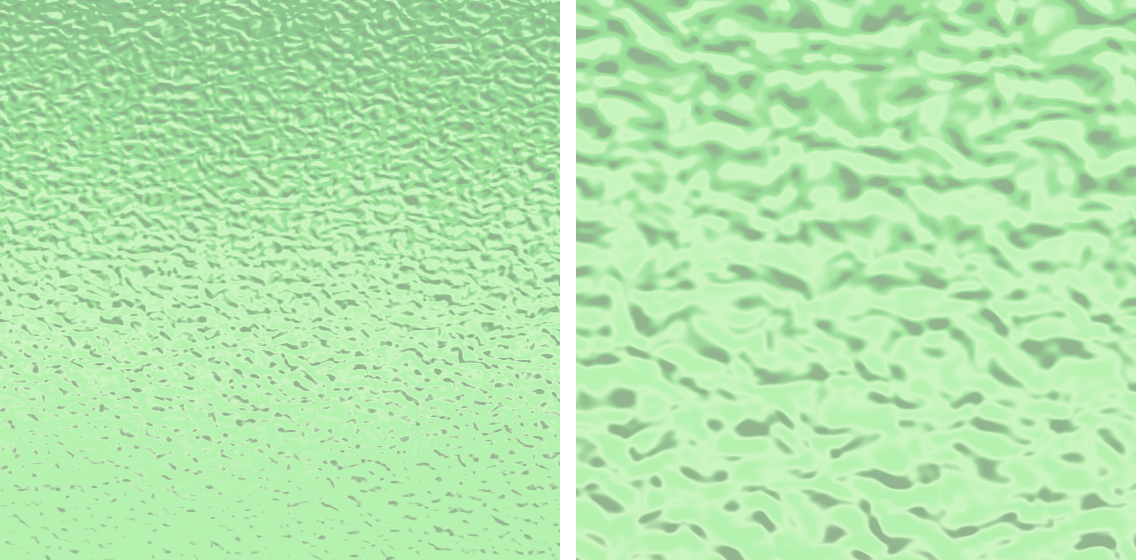
Left: the whole. Right: its middle third, enlarged.
A Shadertoy shader for this texture:

```glsl
// Embossed green metallic foil: a field of small rounded bumps that reflects
// a soft vertical gradient. The slope of a warped noise height field shifts the
// reflection lookup, then steep facets receive grey shadows or pale glints.

#define LIGHT vec3(0.710, 0.950, 0.685)
#define PALE vec3(0.800, 0.960, 0.760)
#define GREEN vec3(0.610, 0.885, 0.600)
#define DEEP vec3(0.550, 0.785, 0.560)
#define SHADOW vec3(0.570, 0.690, 0.560)
#define BUMP_FREQ vec2(53.0, 70.0)
#define LIGHT_DIR vec2(0.42, 1.0)
#define REFLECT_SHIFT 0.15
#define BUMP_GAIN 1.25
#define WARP 0.55

// Random gradient vector for a lattice point
vec2 hashGradient(vec2 cell) {
    float angle = 6.28318 * fract(sin(dot(cell, vec2(127.1, 311.7))) * 43758.5453);
    return 1.3 * vec2(cos(angle), sin(angle));
}

float gradientNoise(vec2 p) {
    vec2 i = floor(p);
    vec2 f = p - i;
    vec2 u = f * f * f * (f * (f * 6.0 - 15.0) + 10.0);
    float a = dot(hashGradient(i), f);
    float b = dot(hashGradient(i + vec2(1, 0)), f - vec2(1, 0));
    float c = dot(hashGradient(i + vec2(0, 1)), f - vec2(0, 1));
    float d = dot(hashGradient(i + vec2(1, 1)), f - vec2(1, 1));
    return mix(mix(a, b, u.x), mix(c, d, u.x), u.y);
}

// Bumps with a finer second layer turned against the first, in lattice units
float bumpHeight(vec2 p) {
    vec2 fine = mat2(0.8, 0.6, -0.6, 0.8) * p * 1.7;
    return gradientNoise(p) + 0.42 * gradientNoise(fine + 37.3);
}

// Slope of the bumps along the light direction
float bumpSlope(vec2 uv) {
    vec2 p = uv * BUMP_FREQ;
    vec2 q = p * 0.45;
    p += WARP * vec2(gradientNoise(q + 11.0), gradientNoise(q + 71.0));
    vec2 stepAlong = 0.2 * LIGHT_DIR;
    return BUMP_GAIN * (bumpHeight(p + stepAlong) - bumpHeight(p - stepAlong)) / 0.4;
}

// Reflected surroundings: light below, pale in the middle, deep green above
vec3 reflection(float v) {
    vec3 color = mix(LIGHT, PALE, smoothstep(0.18, 0.46, v));
    color = mix(color, GREEN, smoothstep(0.46, 0.68, v));
    return mix(color, DEEP, smoothstep(0.72, 1.00, v));
}

void mainImage(out vec4 fragColor, in vec2 fragCoord) {
    vec2 uv = fragCoord / iResolution.y;

    // The relief flattens toward the lower left
    float relief = mix(0.66, 1.0, smoothstep(0.0, 0.6, uv.y + 0.3 * uv.x));
    float slope = bumpSlope(uv) * relief;

    // Broad uneven patches and the bent reflection
    float patches = 0.06 * gradientNoise(uv * 4.0 + 5.0);
    vec3 color = reflection(uv.y + patches + REFLECT_SHIFT * slope);

    // Grey shadows on the lower sides, pale glints on the upper sides
    float shade = smoothstep(0.75, 2.1, slope);
    color = mix(color, SHADOW, 0.9 * shade);
    float glint = smoothstep(0.5, 1.9, -slope) * smoothstep(0.35, 0.75, uv.y);
    color = mix(color, PALE, 0.85 * glint);

    fragColor = vec4(color, 1.0);
}
```
